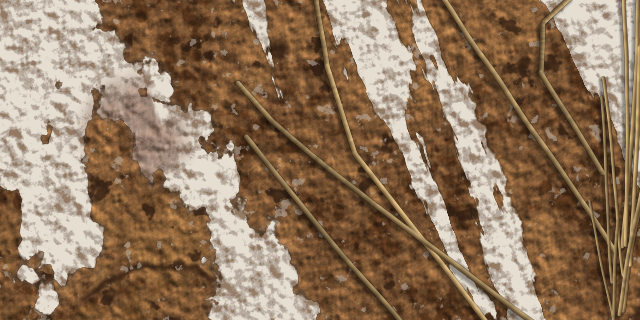
Reproduce this texture procedurally as a Shadertoy shader.

```glsl
// Rusty brown rock streaked with pale mineral crust and crossed by dry grass.
// Crust outlines are distance fields roughened by fractal noise; rock and crust
// share a relief grain, and the stems are shaded tapered segments on top.

const vec3 ROCK_DARK  = vec3(0.31, 0.19, 0.10);
const vec3 ROCK_MID   = vec3(0.45, 0.31, 0.19);
const vec3 ROCK_WARM  = vec3(0.57, 0.40, 0.24);
const vec3 OCHRE      = vec3(0.56, 0.40, 0.22);
const vec3 PIT        = vec3(0.17, 0.10, 0.06);
const vec3 CRUST_THIN = vec3(0.58, 0.48, 0.39);
const vec3 CRUST_GREY = vec3(0.71, 0.66, 0.61);
const vec3 CRUST_PALE = vec3(0.90, 0.87, 0.82);
const vec3 MAUVE      = vec3(0.53, 0.42, 0.36);
const vec3 STRAW      = vec3(0.80, 0.68, 0.47);
const vec3 STRAW_DARK = vec3(0.43, 0.33, 0.20);
const float FLOW_SLOPE  = 0.36;
const float STEM_RADIUS = 0.0085;
const int BLADES = 9;

// Start and end of each limb of the large crust on the left, then its radius
const int LIMBS = 10;
const vec4 LIMB[LIMBS] = vec4[LIMBS](
    vec4(0.06, 1.00, 0.03, 0.55), vec4(0.22, 1.02, 0.27, 0.82),
    vec4(0.30, 0.80, 0.50, 0.72), vec4(0.42, 0.66, 0.67, 0.45),
    vec4(0.67, 0.45, 0.71, 0.25), vec4(0.73, 0.20, 0.87, -0.05),
    vec4(0.26, 0.78, 0.17, 0.50), vec4(0.17, 0.48, 0.22, 0.22),
    vec4(0.22, 0.20, 0.16, 0.00), vec4(0.11, 0.45, 0.07, 0.15));
const float LIMB_RADIUS[LIMBS] = float[LIMBS](
    0.14, 0.09, 0.09, 0.12, 0.06, 0.12, 0.06, 0.065, 0.04, 0.035);

// Long dry stems, jointed end to end
const int STEMS = 12;
const vec4 STEM[STEMS] = vec4[STEMS](
    vec4(0.99, 1.02, 1.02, 0.79), vec4(1.02, 0.79, 1.11, 0.52),
    vec4(1.11, 0.52, 1.53, -0.02), vec4(0.74, 0.74, 0.85, 0.62),
    vec4(0.85, 0.62, 1.17, 0.36), vec4(1.17, 0.36, 1.68, -0.02),
    vec4(0.77, 0.57, 1.26, -0.02), vec4(1.37, 1.02, 1.62, 0.66),
    vec4(1.62, 0.66, 1.92, 0.22), vec4(1.79, 1.01, 1.70, 0.93),
    vec4(1.70, 0.93, 1.69, 0.77), vec4(1.69, 0.77, 1.88, 0.46));

float hash(vec2 p) { return fract(sin(dot(p, vec2(127.1, 311.7))) * 43758.5453); }

float noise(vec2 p) {
    vec2 i = floor(p), f = fract(p);
    f = f * f * (3.0 - 2.0 * f);
    return mix(mix(hash(i), hash(i + vec2(1, 0)), f.x),
               mix(hash(i + vec2(0, 1)), hash(i + vec2(1, 1)), f.x), f.y);
}

float fbm(vec2 p) {
    float sum = 0.0, amp = 0.52;
    for (int i = 0; i < 4; i++) {
        sum += amp * noise(p);
        p = mat2(1.6, 1.2, -1.2, 1.6) * p + 7.3;
        amp *= 0.52;
    }
    return sum;
}

// Distance to a segment, position along it, signed side
vec3 segment(vec2 p, vec4 s) {
    vec2 d = s.zw - s.xy, q = p - s.xy;
    float h = clamp(dot(q, d) / dot(d, d), 0.0, 1.0);
    return vec3(length(q - d * h), h, dot(q, normalize(vec2(-d.y, d.x))));
}

// Downward run of crust: x follows a parabola, half width tapers from w.x to w.y
float vein(vec2 p, vec3 path, vec2 w) {
    float t = 1.0 - p.y;
    return abs(p.x - path.x - t * (path.y + path.z * t)) - mix(w.x, w.y, t * (2.0 - t));
}

vec3 rock(vec2 p, float relief) {
    float tone = 0.5 * fbm(p * 7.0) + 0.5 * fbm(p * 34.0 + 5.0);
    vec3 col = mix(ROCK_DARK, ROCK_MID, smoothstep(0.32, 0.47, tone));
    col = mix(col, ROCK_WARM, smoothstep(0.47, 0.64, tone));
    float low = smoothstep(0.5, 0.2, p.y) * smoothstep(0.9, 0.5, p.x);
    col = mix(col, OCHRE, 0.45 * low * smoothstep(0.35, 0.6, fbm(p * 11.0 + 3.0)));
    col *= 1.0 + 1.1 * relief;
    // Pits, a hollow and the curved crack at the lower left
    float pit = smoothstep(0.32, 0.23, fbm(p * 15.0 + 20.0));
    float rough = 0.05 * (fbm(p * 16.0) - 0.5);
    pit = max(pit, smoothstep(0.04, 0.01, length((p - vec2(0.87, 0.84)) * vec2(0.8, 1.0)) + rough));
    float crack = abs(p.y - 0.17 + 1.8 * (p.x - 0.5) * (p.x - 0.5) + rough);
    pit = max(pit, smoothstep(0.022, 0.0, crack) * smoothstep(0.27, 0.18, abs(p.x - 0.48)));
    col = mix(col, PIT, 0.75 * pit);
    return mix(col, CRUST_GREY, 0.6 * smoothstep(0.69, 0.77, fbm(p * 30.0 + 40.0)));
}

void addStem(vec2 p, vec4 s, float r, float tint, float px, inout vec4 stems, inout float shade) {
    vec3 g = segment(p, s);
    float body = smoothstep(r + px, r - px, g.x);
    vec3 col = mix(STRAW_DARK, STRAW, smoothstep(-0.9, 0.6, g.z / r));
    col *= mix(0.75, 1.08, tint) * (0.88 + 0.24 * noise(vec2(g.y * 30.0, tint * 50.0)));
    stems = vec4(mix(stems.rgb, col, body), max(stems.a, body));
    shade = max(shade, smoothstep(2.2 * r, 0.4 * r, segment(p + vec2(0.008, 0.009), s).x));
}

void mainImage(out vec4 fragColor, in vec2 fragCoord) {
    vec2 p = fragCoord / iResolution.y;
    float px = 0.8 / iResolution.y;
    float relief = fbm(p * 38.0) - fbm(p * 38.0 + vec2(0.25, 0.45));
    float edge = fbm(p * 22.0 + 9.0) - 0.5;
    vec3 col = rock(p, relief);

    // Left crust
    float mass = 1.0;
    for (int i = 0; i < LIMBS; i++)
        mass = min(mass, segment(p, LIMB[i]).x - LIMB_RADIUS[i]);
    mass += 0.22 * (fbm(p * vec2(9.0, 6.0) + 2.0) - 0.47) + 0.10 * edge;

    // Slanted veins, split by noise stretched along the flow
    vec2 flow = vec2(p.x + FLOW_SLOPE * p.y, p.y);
    float split = fbm(flow * vec2(26.0, 5.0)) - 0.5;
    float veins = vein(p, vec3(1.125, 0.255, 0.15), vec2(0.125, 0.03));
    veins = min(veins, vein(p, vec3(1.31, 0.36, -0.025), vec2(0.04, 0.05)));
    veins = min(veins, vein(p, vec3(1.86, 0.34, 0.0), vec2(0.18, 0.04)));
    veins = min(veins, vein(p, vec3(0.78, 0.30, 0.0), vec2(0.022, -0.03)));
    veins += 0.16 * max(split, -0.1) + 0.05 * edge;

    // Crust colour: thin and stained at the rim, pale and grainy inside
    float crust = min(mass, veins);
    float tone = 0.53 + 1.5 * (fbm(p * 20.0 + 30.0) - 0.48) + 2.0 * relief;
    tone += 0.15 * smoothstep(0.0, -0.05, crust);
    vec3 pale = mix(CRUST_THIN, CRUST_GREY, smoothstep(0.05, 0.4, tone));
    pale = mix(pale, CRUST_PALE, smoothstep(0.4, 0.85, tone));
    float stain = smoothstep(1.1, 0.5, length((p - vec2(0.42, 0.57)) / vec2(0.19, 0.22)));
    stain *= smoothstep(0.38, 0.58, fbm(p * vec2(16.0, 7.0) + 50.0));
    pale = mix(pale, MAUVE * (1.0 + relief), 0.8 * stain);
    col = mix(col, CRUST_THIN * (0.9 + relief), 0.5 * smoothstep(0.022, 0.0, mass));
    col *= 1.0 - 0.25 * smoothstep(0.014, 0.0, crust);
    col = mix(col, pale, smoothstep(px + 0.002, -px - 0.002, crust));

    // Long stems, then a fan of blades at the right edge
    vec4 stems = vec4(0.0);
    float shade = 0.0;
    vec2 bent = p + 0.012 * (vec2(noise(p * 5.0), noise(p * 5.0 + 8.0)) - 0.5);
    for (int i = 0; i < STEMS; i++)
        addStem(bent, STEM[i], STEM_RADIUS, hash(vec2(i, 4)), px, stems, shade);
    for (int i = 0; i < BLADES; i++) {
        float a = hash(vec2(i, 1)), b = hash(vec2(i, 2)), c = hash(vec2(i, 3));
        vec4 blade = vec4(1.89 + 0.09 * a, 0.30 * b - 0.05, 1.83 + 0.24 * c, 0.25 + 0.8 * b);
        addStem(bent, blade, STEM_RADIUS * (0.55 + 0.4 * c), a, px, stems, shade);
    }
    col *= 1.0 - 0.35 * shade;
    col = mix(col, stems.rgb, stems.a);
    fragColor = vec4(clamp(col, 0.0, 1.0), 1.0);
}
```
